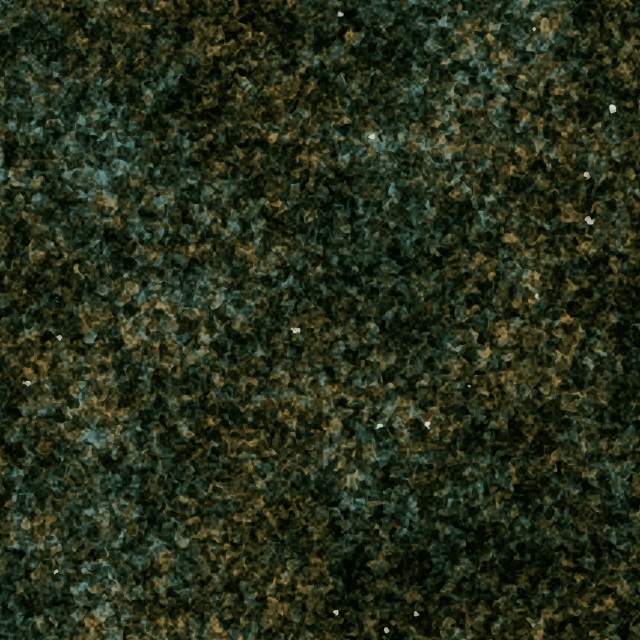
Write a WebGL 1 fragment shader that draws this texture.

```glsl
precision highp float;
uniform vec2 u_resolution;

vec2 hash2(vec2 p) {
  vec3 q = fract(p.xyx * vec3(0.1031, 0.1030, 0.0973));
  q += dot(q, q.yzx + 33.33);
  return fract((q.xx + q.yz) * q.zy);
}

// Value noise scaled to zero mean and unit deviation
float noise(vec2 p) {
  vec2 i = floor(p), f = fract(p);
  f = f * f * (3.0 - 2.0 * f);
  float low = mix(hash2(i).x, hash2(i + vec2(1.0, 0.0)).x, f.x);
  float high = mix(hash2(i + vec2(0.0, 1.0)).x, hash2(i + 1.0).x, f.x);
  return (mix(low, high, f.y) - 0.5) / 0.214;
}

// Soft-edged mineral grains: x is tone, y is hue, both near unit deviation
vec2 grains(vec2 p) {
  vec2 cell = floor(p), sum = vec2(0.0);
  float total = 0.0;
  for (int y = -1; y <= 1; y++) {
    for (int x = -1; x <= 1; x++) {
      vec2 id = cell + vec2(float(x), float(y));
      vec2 d = id + hash2(id) - p;
      float weight = exp(-14.0 * dot(d, d));
      sum += weight * hash2(id + 57.0);
      total += weight;
    }
  }
  return (sum / total - 0.5) / 0.25;
}

// Rare pale crystals with ragged outlines
float crystals(vec2 p) {
  vec2 id = floor(p);
  vec2 pick = hash2(id + 211.0);
  vec2 center = 0.25 + 0.5 * hash2(id + 83.0);
  float radius = mix(0.035, 0.10, pick.y);
  float d = length(fract(p) - center) + 0.022 * noise(p * 14.0);
  return step(pick.x, 0.06) * (1.0 - smoothstep(radius - 0.03, radius + 0.02, d));
}

float ramp(float low, float high, float t) {
  return clamp((t - low) / (high - low), 0.0, 1.0);
}

vec3 stoneColor(float tone) {
  vec3 c = mix(vec3(0.01, 0.025, 0.005), vec3(0.04, 0.07, 0.02), ramp(-2.1, -1.23, tone));
  c = mix(c, vec3(0.09, 0.13, 0.06), ramp(-1.23, -0.41, tone));
  c = mix(c, vec3(0.16, 0.19, 0.10), ramp(-0.41, 0.2, tone));
  c = mix(c, vec3(0.22, 0.25, 0.16), ramp(0.2, 0.84, tone));
  c = mix(c, vec3(0.31, 0.34, 0.23), ramp(0.84, 1.48, tone));
  c = mix(c, vec3(0.43, 0.45, 0.35), ramp(1.48, 2.17, tone));
  return mix(c, vec3(0.56, 0.57, 0.46), ramp(2.17, 3.2, tone));
}

void main() {
  vec2 uv = gl_FragCoord.xy / min(u_resolution.x, u_resolution.y) + 3.0;

  // Ragged grain borders
  vec2 warped = uv + 0.0022 * vec2(noise(uv * 90.0), noise(uv * 90.0 + 41.0));
  vec2 coarse = grains(warped * 58.0);
  vec2 small = grains(warped * 115.0 + 19.0);

  // Cloudy patches, grains and fine grit
  float tone = 0.26 * noise(uv * 4.5) + 0.24 * noise(uv * 13.0 + 7.0)
             + 0.48 * coarse.x + 0.62 * small.x + 0.46 * noise(uv * 215.0);

  // Drift between teal and brown
  float hue = 0.5 * noise(uv * 5.0 + 31.0) + 0.4 * noise(uv * 28.0)
            + 0.6 * coarse.y + 0.4 * small.y;
  vec3 tint = mix(vec3(0.76, 1.01, 1.25), vec3(1.24, 0.99, 0.75),
                  smoothstep(-2.0, 2.0, hue));
  vec3 color = stoneColor(tone) * tint;

  vec3 pale = vec3(0.74, 0.75, 0.67) + 0.07 * small.x;
  color = mix(color, pale, 0.9 * crystals(uv * 16.0));
  gl_FragColor = vec4(color, 1.0);
}
```
